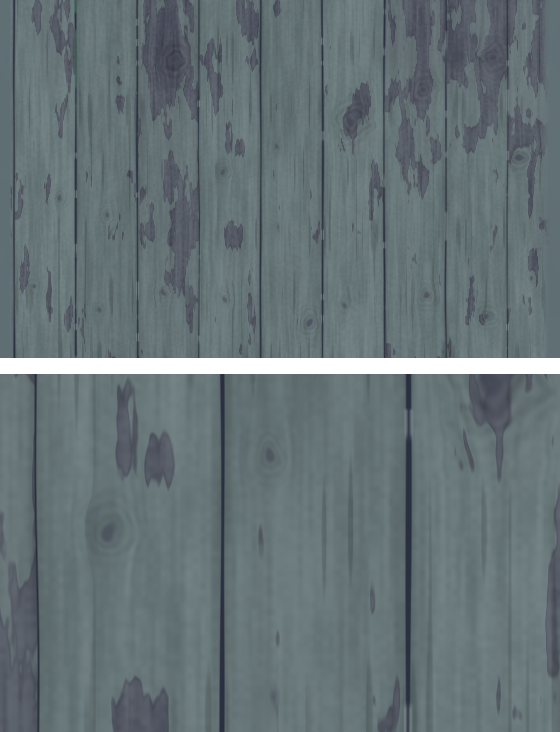
Top: the whole. Bottom: its middle third, enlarged.
This texture is drawn by a Shadertoy shader. Its source:

```glsl
// Weathered board wall: nine upright planks in flaking blue-green paint.
// Stretched noise gives the grain, thresholded noise the bare wood, and knots
// bend the grain; each plank has its own wear and each seam its own width.

const int   PLANKS = 9;
const float FIRST_SEAM = 0.0247;   // in canvas widths
const float PITCH = 0.1102;
const vec2  MARGIN = vec2(0.021, 0.977); // flat strips outside these
const float PATCH_GAIN = 0.34;
const float GRAIN_DEPTH = 0.13;

const vec3 PAINT_LIGHT = vec3(0.43, 0.49, 0.50);
const vec3 PAINT_MID   = vec3(0.385, 0.445, 0.455);
const vec3 WOOD_LIGHT  = vec3(0.36, 0.38, 0.42);
const vec3 WOOD_DARK   = vec3(0.27, 0.28, 0.34);
const vec3 GAP         = vec3(0.15, 0.17, 0.24);
const vec3 MOSS        = vec3(0.20, 0.42, 0.34);
const vec3 CHIP        = vec3(0.56, 0.61, 0.62);
const vec3 STRIP       = vec3(0.375, 0.435, 0.455);

// Per plank: wear at top, height where it ends, wear below, flaked patch height
const vec4 WEAR[PLANKS] = vec4[](
    vec4(0.34, 0.50, 0.24, 0.90), vec4(0.12, 0.80, 0.14, 0.15),
    vec4(0.50, 0.25, 0.42, 0.88), vec4(0.46, 0.72, 0.22, 0.30),
    vec4(0.20, 0.85, 0.10, -1.0), vec4(0.20, 0.80, 0.20, 0.64),
    vec4(0.74, 0.76, 0.22, 0.62), vec4(0.78, 0.70, 0.26, -1.0),
    vec4(0.66, 0.55, 0.34, 0.36));
// Per plank: main knot position across, height, size
const vec3 KNOT[PLANKS] = vec3[](
    vec3(0.75, 0.45, 0.5), vec3(0.50, 0.40, 0.5), vec3(0.60, 0.83, 1.0),
    vec3(0.40, 0.52, 0.5), vec3(0.25, 0.59, 0.4), vec3(0.50, 0.665, 1.0),
    vec3(0.64, 0.75, 0.8), vec3(0.78, 0.84, 0.8), vec3(0.20, 0.56, 0.8));
const float SEAM_WIDTH[PLANKS] = float[](
    0.0028, 0.0030, 0.0026, 0.0015, 0.0026, 0.0030, 0.0028, 0.0026, 0.0013);

float hash(vec2 p) {
    return fract(sin(dot(p, vec2(127.1, 311.7))) * 43758.5);
}

float noise(vec2 p) {
    vec2 i = floor(p), f = fract(p);
    f = f * f * (3.0 - 2.0 * f);
    return mix(mix(hash(i), hash(i + vec2(1, 0)), f.x),
               mix(hash(i + vec2(0, 1)), hash(i + vec2(1, 1)), f.x), f.y);
}

float fbm(vec2 p) {
    float sum = 0.0, amp = 0.533;
    for (int i = 0; i < 4; i++) {
        sum += amp * noise(p);
        p = p * 2.03 + 17.3;
        amp *= 0.5;
    }
    return sum;
}

void mainImage(out vec4 fragColor, in vec2 fragCoord) {
    vec2 p = fragCoord / iResolution.x;
    float tall = iResolution.y / iResolution.x;
    float v = p.y / tall;
    float px = 1.0 / iResolution.x;

    // Nearest seam and current plank
    float seam = clamp(round((p.x - FIRST_SEAM) / PITCH), 0.0, float(PLANKS - 1));
    float wobble = (noise(vec2(p.y * 8.0, seam * 7.0)) - 0.5) * 0.002;
    float s = (p.x + wobble - FIRST_SEAM) / PITCH;
    float id = clamp(floor(s), 0.0, float(PLANKS - 1));
    int k = int(id);
    float across = s - id;

    // Knots push the grain aside and add rings around a dark core
    vec2 g = p;
    float core = 0.0, rings = 0.0, halo = 0.0;
    for (int i = 0; i < 2; i++) {
        float h = hash(vec2(id, 3.7));
        vec3 knot = i == 0 ? KNOT[k]
                  : vec3(0.2 + 0.6 * h, 0.06 + 0.25 * hash(vec2(id, 9.1)), 0.3 + 0.4 * h);
        vec2 center = vec2(FIRST_SEAM + (id + knot.x) * PITCH, knot.y * tall);
        vec2 d = (p - center) / (0.03 * knot.z);
        d += 0.5 * (vec2(noise(p * 70.0), noise(p * 70.0 + 31.0)) - 0.5);
        float r = length(d * vec2(1.0, 0.8));
        float near = exp(-r * r);
        g.x -= (p.x - center.x) * 0.75 * near;
        core = max(core, (1.0 - smoothstep(0.15, 0.42, r)) * (0.55 + 0.45 * knot.z));
        rings += near * (0.5 + 0.5 * sin(r * 17.0)) * knot.z;
        halo += near * knot.z;
    }

    // Grain: long fibres, fine fibres, thin cracks and speckle
    g.x += id * 3.1;
    float fibre = noise(vec2(g.x * 130.0, g.y * 7.0));
    float fine = noise(vec2(g.x * 330.0, g.y * 26.0));
    float speck = noise(p * 260.0);
    float cracks = smoothstep(0.76, 0.92, noise(vec2(g.x * 190.0, g.y * 9.0 + 40.0)));
    float grain = 0.45 * fibre + 0.35 * fine + 0.2 * speck;

    // Bare wood where flaking noise passes the plank's wear level
    vec4 w = WEAR[k];
    float level = mix(w.z, w.x, smoothstep(w.y - 0.14, w.y + 0.14, v));
    vec2 patchOffset = vec2((across - 0.58) / 0.26, (v - w.w) / 0.14);
    level += PATCH_GAIN * exp(-dot(patchOffset, patchOffset)) + 0.12 * halo;
    float flake = fbm(vec2(g.x * 48.0, g.y * 13.0)) + 0.10 * (fine - 0.5);
    float excess = flake - mix(0.85, 0.30, level);
    float bare = smoothstep(-0.02, 0.03, excess);
    float rim = exp(-pow((excess - 0.02) / 0.018, 2.0));

    // Paint over wood
    float fade = fbm(vec2(p.x * 14.0 + id * 5.0, p.y * 7.0));
    vec3 paint = mix(PAINT_MID, PAINT_LIGHT, smoothstep(0.25, 0.75, 0.5 * fade + 0.5 * grain));
    paint *= 0.97 + 0.05 * hash(vec2(id, 5.0));
    paint = mix(paint, WOOD_LIGHT, 0.28 * smoothstep(0.3, 0.8, level));
    vec3 wood = mix(WOOD_DARK, WOOD_LIGHT, smoothstep(0.2, 0.75, 0.6 * grain + 0.4 * fade));
    vec3 col = mix(paint, wood, 0.9 * bare);
    col *= 1.0 + GRAIN_DEPTH * (grain - 0.5) - 0.08 * rim;
    col *= 1.0 - 0.13 * cracks - 0.17 * min(rings, 1.0);
    col = mix(col, WOOD_DARK, 0.75 * core);

    // Seams: soft shade, dark gap, moss near the top of one, pale chips
    float dist = abs(p.x + wobble - FIRST_SEAM - seam * PITCH);
    float width = SEAM_WIDTH[int(seam)] * mix(0.55, 1.25, noise(vec2(p.y * 9.0, seam + 50.0)));
    float gap = 1.0 - smoothstep(-px, px, dist - 0.5 * width);
    float moss = (1.0 - step(0.5, abs(seam - 1.0))) * smoothstep(0.66, 0.74, v)
               * smoothstep(0.35, 0.6, noise(vec2(p.y * 30.0, 2.0)));
    float chips = smoothstep(0.72, 0.85, noise(vec2(p.y * 55.0, seam * 13.0)))
                * step(0.45, hash(vec2(seam, 1.3)));
    col *= 1.0 - 0.16 * exp(-dist / 0.0035);
    col = mix(col, mix(GAP, MOSS, 0.8 * moss), 0.92 * gap);
    col = mix(col, CHIP, 0.5 * chips * (1.0 - smoothstep(0.0, 0.002, abs(dist - 0.0015))));

    // Plain strips at both sides
    float inside = smoothstep(MARGIN.x - 0.004, MARGIN.x, p.x)
                 * (1.0 - smoothstep(MARGIN.y - 0.012, MARGIN.y + 0.006, p.x));
    col = mix(STRIP * (0.98 + 0.04 * fade), col, inside);

    fragColor = vec4(col, 1.0);
}
```
